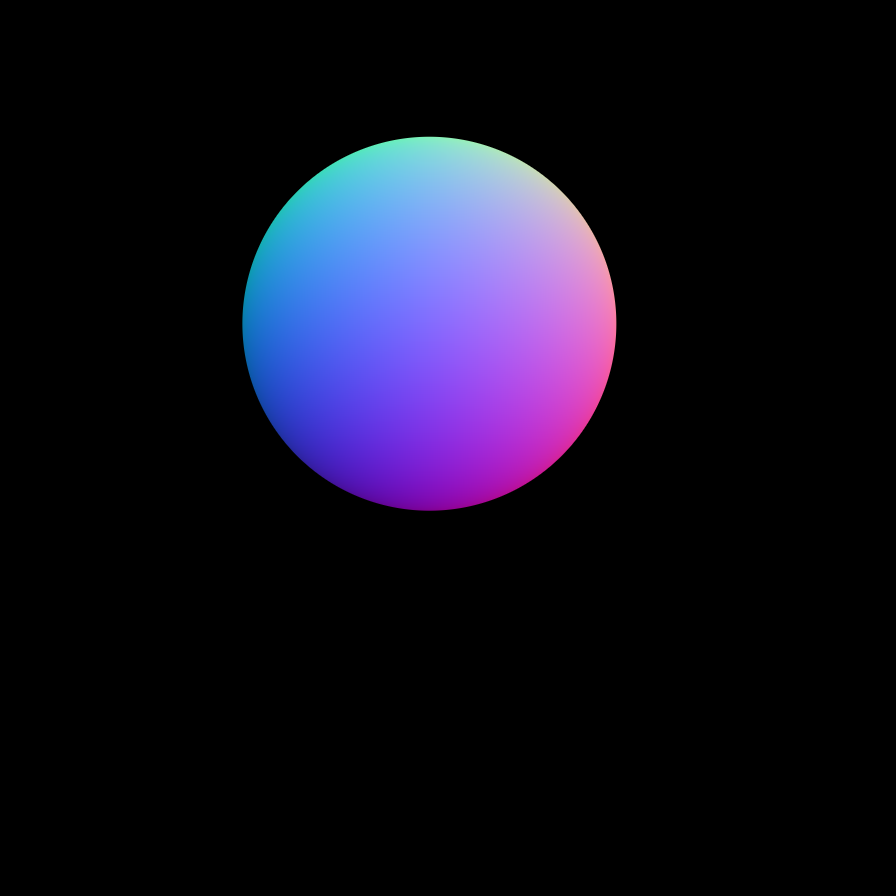
This texture map is drawn by a Shadertoy shader. Its source:

```glsl
const vec2  BALL_CENTER = vec2(-0.0208, 0.1387);  // from canvas middle
const float BALL_RADIUS = 0.2087;
const float VIEW_SLOPE  = 0.577;                  // tangent of half the field of view
const vec3  BACKGROUND  = vec3(0.0);

// Normal of a ball seen in perspective; p is 1 long at the outline
vec3 ballNormal(vec2 p, float rimSlope) {
    float radius = rimSlope / sqrt(1.0 + rimSlope * rimSlope);
    vec3 center = vec3(0.0, 0.0, -1.0);
    vec3 ray = normalize(vec3(p * rimSlope, -1.0));
    float along = dot(ray, center);
    float depth = along * along - 1.0 + radius * radius;
    float hit = along - sqrt(max(depth, 0.0));
    return normalize(ray * hit - center);
}

// Axes of a frame whose z axis points from the ball to the camera
mat3 facingFrame(vec2 offset) {
    vec3 toCamera = normalize(vec3(-offset, 1.0));
    vec3 side = normalize(cross(vec3(0.0, 1.0, 0.0), toCamera));
    return mat3(side, cross(toCamera, side), toCamera);
}

void mainImage(out vec4 fragColor, in vec2 fragCoord) {
    vec2 uv = (fragCoord - 0.5 * iResolution.xy) / iResolution.y;
    vec2 p = uv - BALL_CENTER;
    float viewScale = 2.0 * VIEW_SLOPE;

    // World normal shown as colour
    vec3 normal = ballNormal(p / BALL_RADIUS, BALL_RADIUS * viewScale);
    normal = facingFrame(BALL_CENTER * viewScale) * normal;
    vec3 normalColor = 0.5 + 0.5 * normal;

    // Smooth outline, one pixel wide
    float edge = (length(p) - BALL_RADIUS) * iResolution.y;
    float mask = clamp(0.5 - edge, 0.0, 1.0);
    fragColor = vec4(mix(BACKGROUND, normalColor, mask), 1.0);
}
```
